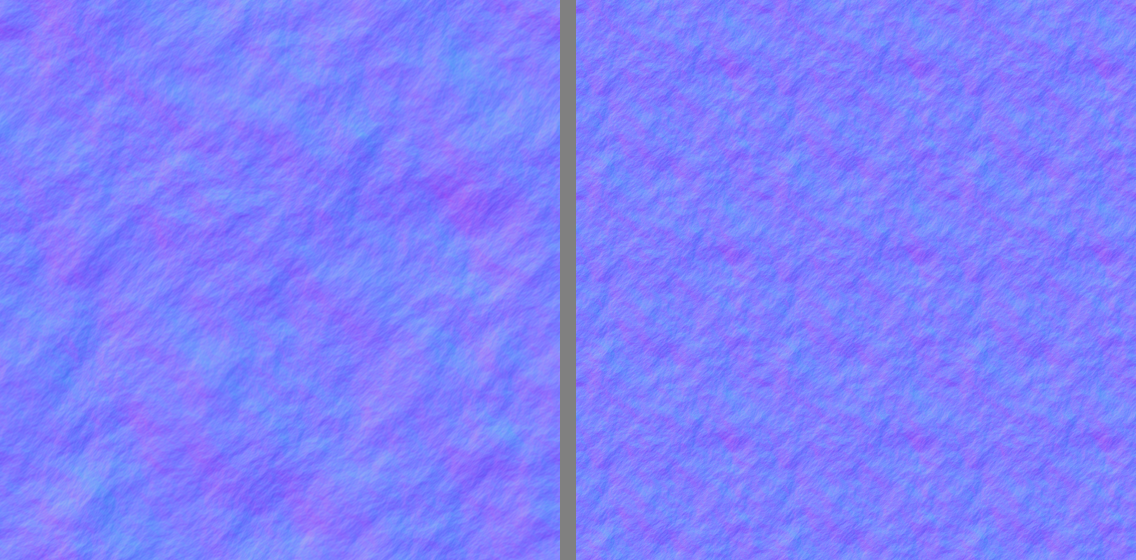
Left, the tile; right, the same tile 3 across and 3 down.
Give the GLSL for this texture map, as a Shadertoy shader.

```glsl
// Tileable tangent-space normal map of a crumpled surface with short diagonal grain.

const float TAU = 6.2831853;

float hash(vec2 p, float seed) {
    return fract(sin(dot(p, vec2(127.1, 311.7)) + seed * 74.7) * 43758.5453);
}

// Diagonal axes: x runs across the grain, y along it.
// Whole coefficients keep the turned grid in step with the square tile.
vec2 grainAxes(vec2 uv) {
    return vec2(uv.x - uv.y, uv.x + uv.y);
}

// Maps equivalent cells of the turned grid to one cell, so noise wraps.
// Tile steps (1,1) and (-1,1) span the same lattice as (1,1) and (0,2).
vec2 wrapCell(vec2 cell, vec2 count) {
    cell -= count * floor((cell.x + 0.5) / count.x);
    float period = 2.0 * count.y;
    cell.y -= period * floor((cell.y + 0.5) / period);
    return cell;
}

float cornerSlope(vec2 cell, vec2 corner, vec2 local, vec2 count, float seed) {
    float angle = TAU * hash(wrapCell(cell + corner, count), seed);
    return dot(vec2(cos(angle), sin(angle)), local - corner);
}

// Gradient noise on the turned grid
float noise(vec2 uv, vec2 count, float seed) {
    vec2 p = grainAxes(uv) * count;
    vec2 cell = floor(p);
    vec2 f = p - cell;
    vec2 w = f * f * f * (f * (f * 6.0 - 15.0) + 10.0);
    float a = cornerSlope(cell, vec2(0.0, 0.0), f, count, seed);
    float b = cornerSlope(cell, vec2(1.0, 0.0), f, count, seed);
    float c = cornerSlope(cell, vec2(0.0, 1.0), f, count, seed);
    float d = cornerSlope(cell, vec2(1.0, 1.0), f, count, seed);
    return mix(mix(a, b, w.x), mix(c, d, w.x), w.y);
}

// Octaves of noise; count sets the cells across and along the grain
float fbm(vec2 uv, vec2 count, int octaves, float gain, float seed) {
    float sum = 0.0;
    float amplitude = 1.0;
    for (int i = 0; i < octaves; i++) {
        sum += amplitude * noise(uv, count, seed + float(i));
        count *= 2.0;
        amplitude *= gain;
    }
    return sum;
}

// Gentle bending, so the grain does not run dead straight
vec2 bend(vec2 uv, float amount) {
    return uv + amount * vec2(noise(uv, vec2(3.0), 31.0), noise(uv, vec2(3.0), 37.0));
}

// Broad swells lie across the fine grain
float surfaceHeight(vec2 uv) {
    float swells = fbm(uv, vec2(2.0, 3.0), 3, 0.5, 3.0);
    float grain = fbm(bend(uv, 0.025), vec2(6.0, 4.0), 6, 0.48, 11.0);
    return 0.0130 * swells + 0.0084 * grain;
}

// Central differences over a small step also soften the finest grain
vec2 surfaceSlope(vec2 uv, float stepSize) {
    vec2 e = vec2(stepSize, 0.0);
    return vec2(surfaceHeight(uv + e.xy) - surfaceHeight(uv - e.xy),
                surfaceHeight(uv + e.yx) - surfaceHeight(uv - e.yx)) / (2.0 * stepSize);
}

void mainImage(out vec4 fragColor, in vec2 fragCoord) {
    vec2 uv = fragCoord / iResolution.xy;
    // Green points down the canvas; the relief is slightly flatter sideways
    vec2 relief = vec2(-0.92, 1.0);
    vec3 normal = normalize(vec3(relief * surfaceSlope(uv, 0.0014), 1.0));
    fragColor = vec4(0.5 + 0.5 * normal, 1.0);
}
```
